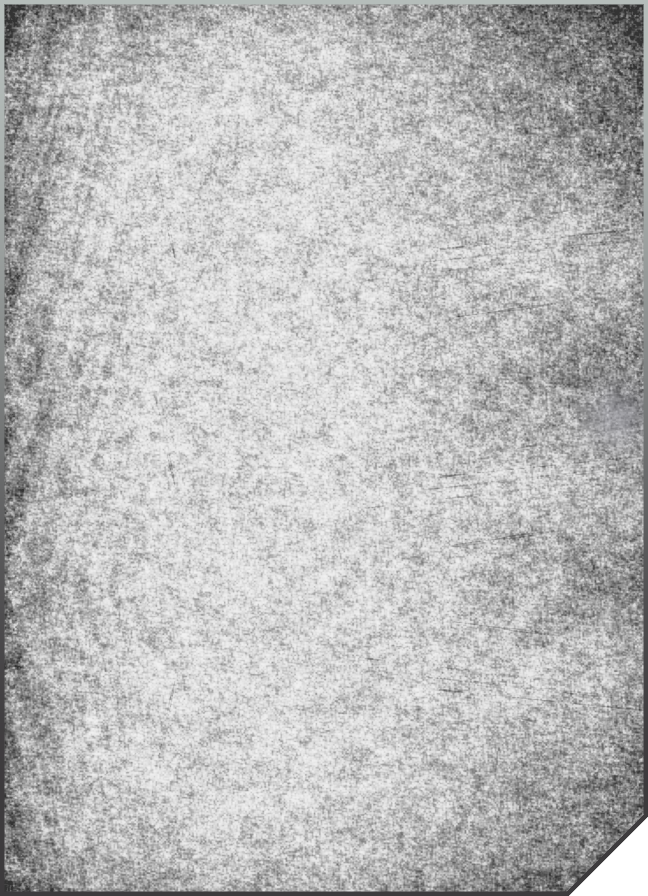
Reproduce this texture procedurally as a Shadertoy shader.

```glsl
// A worn, scratched pale metal sheet with a thin bevelled rim and a clipped corner.
// One patch of wear is repeated and mirrored down the sheet; its tone comes from
// smooth falloffs, its grain from fine value noise, its scratches from segments.

#define RIM_WIDTH 0.0050
#define CORNER_CUT 0.0885
#define BASE_TONE 0.875
#define GRAIN_AMOUNT 0.45
#define STREAK_AMOUNT 0.27
#define SCRATCH_DEPTH 0.20
#define HIGHLIGHT 0.965
#define MIRROR_LINE 0.651
#define REPEAT_SHIFT 0.254
#define SEAM_LINE 0.425

float hash(vec2 p) {
    vec3 q = fract(vec3(p.xyx) * 0.1031);
    q += dot(q, q.yzx + 33.33);
    return fract((q.x + q.y) * q.z);
}

float noise(vec2 p) {
    vec2 cell = floor(p), f = fract(p);
    f = f * f * (3.0 - 2.0 * f);
    return mix(mix(hash(cell), hash(cell + vec2(1, 0)), f.x),
               mix(hash(cell + vec2(0, 1)), hash(cell + vec2(1, 1)), f.x), f.y);
}

// Noise centred on zero.
float signedNoise(vec2 p) { return noise(p + 40.0) - 0.5; }

float fbm(vec2 p) {
    float sum = 0.0, amp = 0.5;
    for (int i = 0; i < 4; i++) {
        sum += amp * signedNoise(p);
        p = mat2(1.6, 1.2, -1.2, 1.6) * p + 7.3;
        amp *= 0.68;
    }
    return sum;
}

float scratch(vec2 p, vec2 a, vec2 b) {
    vec2 ap = p - a, ab = b - a;
    float along = clamp(dot(ap, ab) / dot(ab, ab), 0.0, 1.0);
    float wobble = 0.003 * signedNoise(vec2(along * 5.0, a.y * 90.0));
    float d = abs(length(ap - ab * along) + wobble);
    float px = 1.0 / iResolution.y;
    float broken = smoothstep(0.15, 0.55, noise(p * 60.0 + a * 300.0));
    return (1.0 - smoothstep(0.0002, 0.0005 + px, d)) * broken * (1.0 - 0.6 * along);
}

// Broad light and shade of one patch; u spans the width, t runs down.
float patchShade(float u, float t) {
    float leftReach = 0.060 + 0.045 * exp(-t / 0.12) + 0.035 * smoothstep(0.28, 0.42, t);
    float glow = exp(-pow((t - 0.295) / 0.065, 2.0));
    float shade = BASE_TONE;
    shade -= 0.43 * exp(-u / leftReach);
    shade -= smoothstep(0.46, 1.0, u) * mix(0.29, 0.09, glow);
    shade -= 0.14 * exp(-(1.0 - u) / 0.04);
    shade -= 0.24 * exp(-t / 0.05);
    return shade;
}

// Tone of one patch; p.y runs down, sheet is the unfolded place for fine grain.
float wornPatch(vec2 p, vec2 sheet, float aspect) {
    float u = p.x / aspect;
    float shade = patchShade(u, p.y);
    vec2 tilted = vec2(sheet.x + 0.07 * sheet.y, sheet.y + 0.09 * sheet.x);

    // Fine speckle, short fibres both ways, then soft clusters
    float grain = 0.42 * signedNoise(tilted * vec2(190, 470));
    grain += 0.34 * signedNoise(tilted * vec2(450, 160) + 31.0);
    grain += 0.62 * signedNoise(sheet * 510.0 + 57.0);
    grain += 0.72 * fbm(sheet * vec2(58, 82));
    grain += 0.26 * fbm(p * vec2(12, 18) + 4.0);
    float tone = shade + GRAIN_AMOUNT * grain;

    // Pale flakes left on the dark margins
    float dark = smoothstep(0.80, 0.50, shade);
    float flake = 0.6 * noise(sheet * 330.0 + 11.0) + 0.4 * noise(sheet * 60.0);
    tone += 0.15 * dark * (smoothstep(0.55, 0.72, flake) - 0.2);

    // Slanted brush marks along the left side
    float slant = p.x + 0.27 * p.y;
    float brush = 0.8 * signedNoise(vec2(slant * 170.0, p.y * 8.0))
                + 0.6 * signedNoise(vec2(slant * 60.0, p.y * 5.0 + 9.0));
    tone += STREAK_AMOUNT * brush * smoothstep(0.30, 0.06, u);

    // Steep scratches on the left, shallow ones fanning to the right
    float marks = scratch(p, vec2(0.195, 0.287), vec2(0.168, 0.16));
    marks += scratch(p, vec2(0.178, 0.225), vec2(0.09, 0.165)) * 0.5;
    for (int i = 0; i < 6; i++) {
        float k = float(i);
        vec2 start = vec2(0.33 + 0.24 * hash(vec2(k, 3)), 0.354 - 0.019 * k);
        vec2 run = vec2(0.16 + 0.14 * hash(vec2(k, 8)), 0.0);
        run.y = -run.x * (0.10 + 0.12 * hash(vec2(k, 5)));
        marks += scratch(p, start, start + run) * (0.4 + 0.6 * hash(vec2(k, 2)));
    }
    return tone - SCRATCH_DEPTH * marks;
}

void mainImage(out vec4 fragColor, in vec2 fragCoord) {
    vec2 p = fragCoord / iResolution.y;
    float aspect = iResolution.x / iResolution.y, px = 1.0 / iResolution.y;
    float u = p.x / aspect, down = 1.0 - p.y;

    // Upper patch, then a shifted copy mirrored about its lower line
    float folded = MIRROR_LINE - REPEAT_SHIFT - abs(down - MIRROR_LINE);
    float seam = smoothstep(-0.025, 0.025, down - SEAM_LINE);
    float tone = mix(wornPatch(vec2(p.x, down), p, aspect),
                     wornPatch(vec2(p.x, folded), p, aspect), seam);

    // Darkened foot and corners
    tone -= 0.15 * exp(-p.y / 0.035);
    tone -= 0.10 * exp(-length(vec2(u, p.y)) / 0.12);
    tone -= 0.10 * exp(-length(vec2(u, down)) / 0.10);
    tone -= 0.10 * exp(-length(vec2(1.0 - u, down)) / 0.14);

    // Soft shoulder for the highlights
    float over = max(tone - 0.78, 0.0), room = HIGHLIGHT - 0.78;
    tone = min(tone, 0.78) + room * (1.0 - exp(-over / room));
    vec3 color = vec3(max(tone, 0.20));

    // Cool vertical smear near the right edge
    vec2 smear = (vec2(u, p.y) - vec2(0.955, 0.535)) / vec2(0.05, 0.035);
    float smearMask = exp(-dot(smear, smear));
    float smearTone = 0.66 + 0.16 * signedNoise(p * vec2(170, 28));
    color = mix(color, smearTone * vec3(0.98, 0.98, 1.03), 0.6 * smearMask);

    // Rim lit from above, then the clipped corner
    vec2 box = abs(p - vec2(aspect, 1.0) * 0.5) - vec2(aspect, 1.0) * 0.5;
    float corner = (p.x - aspect - p.y + CORNER_CUT) * 0.7071;
    float edge = max(max(box.x, box.y), corner);
    vec3 rim = mix(vec3(0.24, 0.23, 0.24), vec3(0.71, 0.74, 0.73), smoothstep(0.1, 1.0, p.y));
    color = mix(color, rim, smoothstep(-0.5 * px, 0.5 * px, edge + RIM_WIDTH));
    color = mix(color, vec3(1.0), smoothstep(-0.5 * px, 0.5 * px, corner));
    fragColor = vec4(color, 1.0);
}
```
